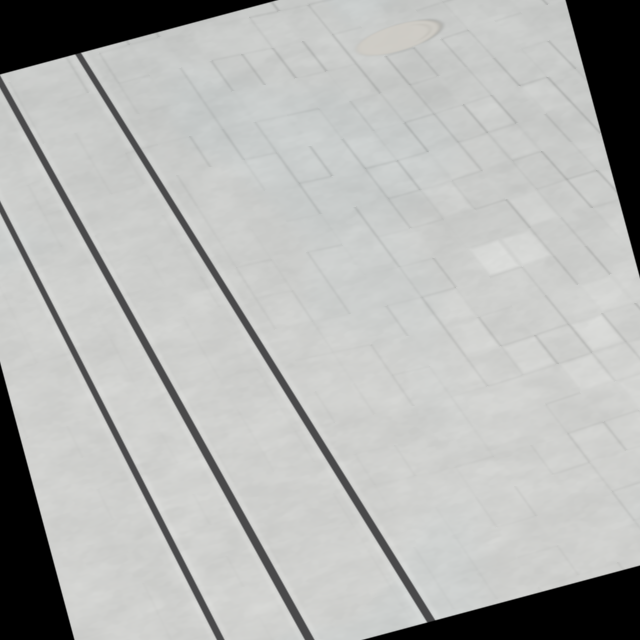
This texture is drawn by a WebGL 2 fragment shader. Its source:

```glsl
#version 300 es
precision highp float;
uniform vec2 u_resolution;
out vec4 fragColor;

#define TILT 0.2618
#define VANISH vec2(-1.23, 3.09)
#define JOINT_STEP 0.0255
#define ROW_STEP 0.054
#define GROOVE_SOFT 0.0017
#define GROOVE_COLOR vec3(0.285, 0.287, 0.292)
#define STONE_LOW vec3(0.816, 0.819, 0.810)
#define STONE_HIGH vec3(0.782, 0.789, 0.782)
#define COVER_COLOR vec3(0.815, 0.800, 0.770)
#define COVER_POS vec2(0.623, 0.941)

float hash(vec2 p) {
  p = fract(p * vec2(0.1031, 0.1137));
  p += dot(p, p.yx + 33.33);
  return fract((p.x + p.y) * p.x * 91.7);
}

mat2 rotation(float a) {
  return mat2(cos(a), -sin(a), sin(a), cos(a));
}

// Smooth blend of cell values, weighted by distance to jittered centres
float cellTone(vec2 p) {
  vec2 id = floor(p);
  float sum = 0.0, total = 0.0;
  for (int y = -1; y <= 1; y++) {
    for (int x = -1; x <= 1; x++) {
      vec2 c = id + vec2(x, y);
      vec2 d = c + vec2(hash(c + 7.0), hash(c + 41.0)) - p;
      float w = exp(-5.0 * dot(d, d));
      sum += w * hash(c + 19.0);
      total += w;
    }
  }
  return sum / total - 0.5;
}

// Dark groove with a faint bright rim
vec3 groove(vec3 col, float s, float depth, float slope, float width) {
  float d = abs(s - slope) * depth * inversesqrt(1.0 + slope * slope);
  float w = width * depth;
  float soft = max(GROOVE_SOFT, 0.7 / u_resolution.y);
  col += 0.022 * exp(-pow((d - w - 0.005) / 0.004, 2.0));
  return mix(col, GROOVE_COLOR, 1.0 - smoothstep(w - soft, w + soft, d));
}

void main() {
  vec2 p = gl_FragCoord.xy / u_resolution;
  float px = 1.0 / u_resolution.y;
  vec2 q = rotation(TILT) * (p - 0.5);

  // Perspective: slope of the ray from the vanishing point
  float depth = VANISH.y - p.y;
  float s = (p.x - VANISH.x) / depth;

  // Broad tone and mottling stretched along the rows
  vec3 col = mix(STONE_LOW, STONE_HIGH, smoothstep(0.3, 1.0, p.y));
  col += 0.028 * cellTone(q * vec2(9.0, 17.0));
  col += 0.026 * cellTone(q * vec2(28.0, 62.0) + 30.0);
  col += 0.016 * cellTone(q * vec2(90.0, 170.0) + 90.0);
  col += vec3(-0.008, 0.0, 0.004) * smoothstep(0.0, 0.4, cellTone(q * 6.0 + 60.0));

  // Paving blocks, clearest at the upper right
  vec2 grid = vec2(s / JOINT_STEP, q.y / ROW_STEP + 0.12 * sin(q.x * 9.0));
  vec2 block = floor(grid);
  vec2 cell = abs(fract(grid) - 0.5);
  float clarity = mix(0.15, 1.0, smoothstep(0.65, 1.35, p.x * 0.8 + p.y));
  float side = (0.5 - cell.x) * JOINT_STEP * depth * 0.8;
  float across = (0.5 - cell.y) * ROW_STEP;
  float sideId = floor(grid.x + 0.5);
  float rowId = floor(grid.y + 0.5);
  float sideWear = smoothstep(0.25, 0.95, hash(vec2(sideId, block.y) + 120.0));
  float rowWear = smoothstep(0.35, 1.0, hash(vec2(block.x, rowId) + 170.0));
  float inside = smoothstep(0.0, 0.007, min(side, across));
  float glint = smoothstep(0.05, 0.25, 0.25 - length((p - vec2(0.84, 0.57)) * vec2(0.7, 0.5)));
  float tone = hash(block + 220.0) - 0.5;
  col += clarity * inside * (0.018 * tone + 0.04 * glint * smoothstep(0.1, 0.5, tone));
  col -= 0.075 * clarity * sideWear * exp(-pow(side / 0.0024, 2.0));
  col -= 0.04 * clarity * rowWear * exp(-pow(across / 0.0022, 2.0));

  // Oval cover with a worn rim
  vec2 e = rotation(0.29) * (p - COVER_POS) / vec2(0.071, 0.021);
  float oval = length(e);
  col = mix(col, COVER_COLOR, 0.75 * (1.0 - smoothstep(0.88, 1.05, oval)));
  float rim = exp(-pow((oval - 0.97) / 0.08, 2.0));
  col -= rim * mix(0.02, 0.085, smoothstep(0.3, 0.9, e.x));
  col -= 0.03 * exp(-pow((oval - 0.72) / 0.07, 2.0)) * smoothstep(0.2, 0.7, e.x);

  // Three long grooves
  col = groove(col, s, depth, 0.6220, 0.0020);
  col = groove(col, s, depth, 0.5547, 0.0021);
  col = groove(col, s, depth, 0.5097, 0.0017);

  // Turned square on black
  float edge = max(abs(q.x), abs(q.y)) - 0.5;
  col *= 1.0 - smoothstep(-px, px, edge);
  fragColor = vec4(clamp(col, 0.0, 1.0), 1.0);
}
```
